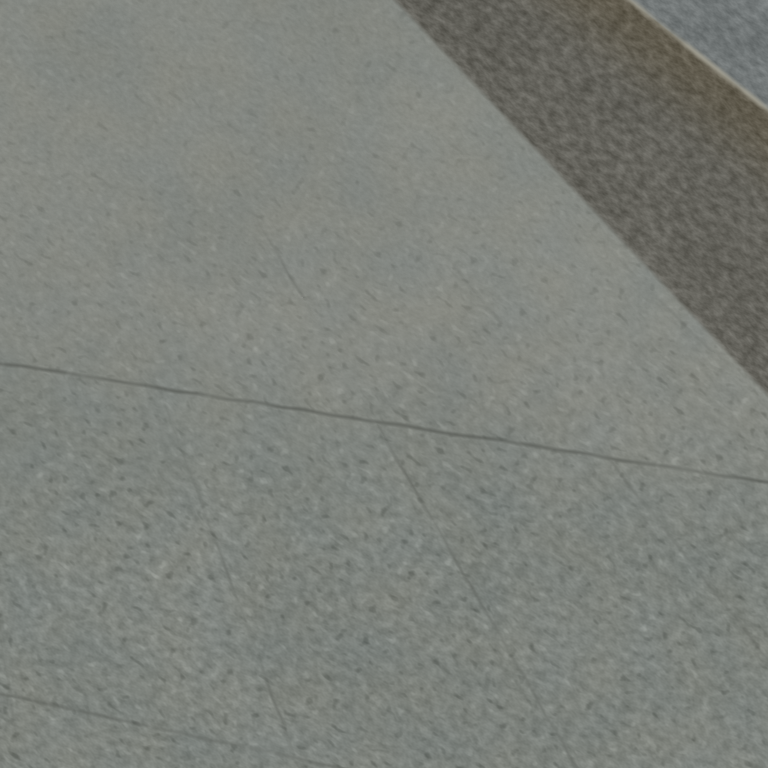
This texture is drawn by a WebGL 2 fragment shader. Its source:

```glsl
#version 300 es
precision highp float;
// Grey granite paving seen at an angle, with a dark gravelled border and a pale kerb.
// Two vanishing points turn the canvas into slab coordinates (lane, course) for the
// joints and tints; the speckled grain is gradient noise drawn out along the slope.

#define LANE_VANISH vec2(-0.234, 1.69)   // where the long joints meet
#define COURSE_VANISH vec2(-6.6, 1.55)   // where the cross joints meet
#define LANE_STEP 0.214
#define COURSE_STEP 0.76
#define JOINT_WIDTH 0.0038
#define JOINT_DEPTH 0.58
#define GRAIN_SCALE vec2(60.0, 95.0)
#define GRAIN_AMOUNT 0.115
#define SLAB_VARIATION 0.010
#define KERB_WIDTH 0.0065

uniform vec2 u_resolution;
out vec4 fragColor;

const float LANE_ORIGIN = 0.583;
const float COURSE_ORIGIN = 5.65;
const float HORIZON_SLOPE = -0.022;

const vec3 STONE_FAR = vec3(0.520, 0.532, 0.508);
const vec3 STONE_NEAR = vec3(0.492, 0.510, 0.488);
const vec3 JOINT = vec3(0.31, 0.32, 0.30);
const vec3 BORDER = vec3(0.390, 0.385, 0.358);
const vec3 BORDER_BROWN = vec3(0.375, 0.350, 0.290);
const vec3 KERB = vec3(0.62, 0.61, 0.56);
const vec3 ROAD = vec3(0.445, 0.465, 0.465);

float hash(vec2 p) {
    vec3 q = fract(p.xyx * vec3(0.1031, 0.1030, 0.0973));
    q += dot(q, q.yzx + 33.33);
    return fract((q.x + q.y) * q.z);
}

float gradientDot(vec2 cell, vec2 offset) {
    float angle = 6.2832 * hash(cell);
    return dot(vec2(cos(angle), sin(angle)), offset);
}

float gradientNoise(vec2 p) {
    vec2 i = floor(p), f = fract(p);
    vec2 w = f * f * f * (f * (f * 6.0 - 15.0) + 10.0);
    vec2 e = vec2(1.0, 0.0);
    return mix(mix(gradientDot(i, f), gradientDot(i + e, f - e), w.x),
               mix(gradientDot(i + e.yx, f - e.yx), gradientDot(i + 1.0, f - 1.0), w.x), w.y);
}

float fractalNoise(vec2 p) {
    float sum = 0.0, gain = 0.6;
    for (int i = 0; i < 3; i++) {
        sum += gain * gradientNoise(p);
        p = mat2(1.6, 1.2, -1.2, 1.6) * p + 7.3;
        gain *= 0.6;
    }
    return sum;
}

float stroke(float dist, float width, float pixel) {
    float soft = max(pixel, 0.55 * width);
    return 1.0 - smoothstep(0.5 * width - soft, 0.5 * width + soft, abs(dist));
}

vec3 paving(vec2 uv, vec2 along, float pixel) {
    // Canvas to slab coordinates
    float laneSlope = (uv.x - LANE_VANISH.x) / (LANE_VANISH.y - uv.y);
    float courseSlope = (COURSE_VANISH.y - uv.y) / (uv.x - COURSE_VANISH.x);
    float depth = 1.0 / (courseSlope - HORIZON_SLOPE);
    vec2 slab = vec2((laneSlope - LANE_ORIGIN) / LANE_STEP, (depth - COURSE_ORIGIN) / COURSE_STEP);
    vec2 cell = floor(slab), nearest = floor(slab + 0.5);

    // Stone: distance tint, slab tint and cloudy stains
    float far = smoothstep(0.2, 1.0, uv.y);
    vec3 color = mix(STONE_NEAR, STONE_FAR, smoothstep(-0.6, 0.6, slab.y));
    color += SLAB_VARIATION * (hash(cell + 41.0) - 0.5);
    color += fractalNoise(uv * 6.0 + 3.0) * vec3(0.028, 0.024, 0.022);
    color += gradientNoise(uv * 16.0 + 11.0) * vec3(0.014, 0.006, -0.004);

    // Grain: coarse close by, finer far off, with dark pits and pale flecks
    float coarse = fractalNoise(along * GRAIN_SCALE);
    float fine = fractalNoise(along * GRAIN_SCALE * 1.6 + 31.0);
    float speck = gradientNoise(along * GRAIN_SCALE * 1.1 + 19.0);
    float flecks = smoothstep(0.25, 0.6, speck) * 0.05 - smoothstep(0.22, 0.6, -speck) * 0.075;
    color += (mix(coarse, fine, far) * GRAIN_AMOUNT + flecks) * mix(1.0, 0.42, far);

    // Joints: distances are measured back on the canvas
    float laneDist = (laneSlope - (LANE_ORIGIN + nearest.x * LANE_STEP))
                   * (LANE_VANISH.y - uv.y) * inversesqrt(1.0 + laneSlope * laneSlope);
    float jointSlope = HORIZON_SLOPE + 1.0 / (COURSE_ORIGIN + nearest.y * COURSE_STEP);
    float courseDist = (courseSlope - jointSlope) * (uv.x - COURSE_VANISH.x);
    float wobble = 0.0022 * gradientNoise(uv * 24.0);
    float wear = clamp(0.72 + 1.3 * gradientNoise(uv * 17.0 + 5.0) + 0.7 * coarse, 0.05, 1.0);
    float openLane = max(mod(cell.y, 2.0), step(cell.y, -1.5));
    float laneStrength = mix(0.06, 0.72, openLane) * (0.45 + 0.55 * hash(vec2(nearest.x, cell.y) + 17.0));
    laneStrength *= mix(1.0, 0.12, smoothstep(0.5, 0.8, uv.y)) * mix(0.5, 1.0, smoothstep(0.15, 0.45, uv.x));
    float openCourse = (1.0 - mod(nearest.y, 2.0)) * step(nearest.y, 0.5);
    float courseStrength = mix(0.07, nearest.y < -0.5 ? 0.6 : 0.95, openCourse);
    float joint = max(stroke(laneDist + wobble, JOINT_WIDTH, pixel) * laneStrength * wear,
                      stroke(courseDist + wobble, JOINT_WIDTH * 1.15, pixel) * courseStrength * mix(wear, 1.0, 0.35));
    return mix(color, JOINT, joint * JOINT_DEPTH);
}

void main() {
    vec2 uv = gl_FragCoord.xy / u_resolution;
    float pixel = 1.0 / min(u_resolution.x, u_resolution.y);
    vec2 along = mat2(0.82, 0.57, -0.57, 0.82) * uv;
    vec3 color = paving(uv, along, pixel);

    // Border and road beyond
    float borderDist = dot(uv - vec2(0.514, 1.0), vec2(0.727, 0.687));
    float kerbDist = dot(uv - vec2(0.82, 1.0), vec2(0.622, 0.783));
    float gravel = fractalNoise(along * vec2(62.0, 115.0));
    vec3 border = mix(BORDER, BORDER_BROWN, smoothstep(-0.11, -0.01, kerbDist) * 0.8);
    border += gravel * 0.15 + 0.04 * fractalNoise(uv * 9.0);
    color = mix(color, border, smoothstep(-0.003 - pixel, 0.003 + pixel, borderDist));
    vec3 road = ROAD + gravel * 0.13 + 0.06 * fractalNoise(uv * 14.0);
    color = mix(color, road, smoothstep(-pixel, pixel, kerbDist));
    float kerbWear = clamp(0.7 + 0.8 * gradientNoise(uv * 22.0), 0.3, 0.9);
    color = mix(color, KERB, kerbWear * stroke(kerbDist, KERB_WIDTH, pixel));

    fragColor = vec4(clamp(color, 0.0, 1.0), 1.0);
}
```
